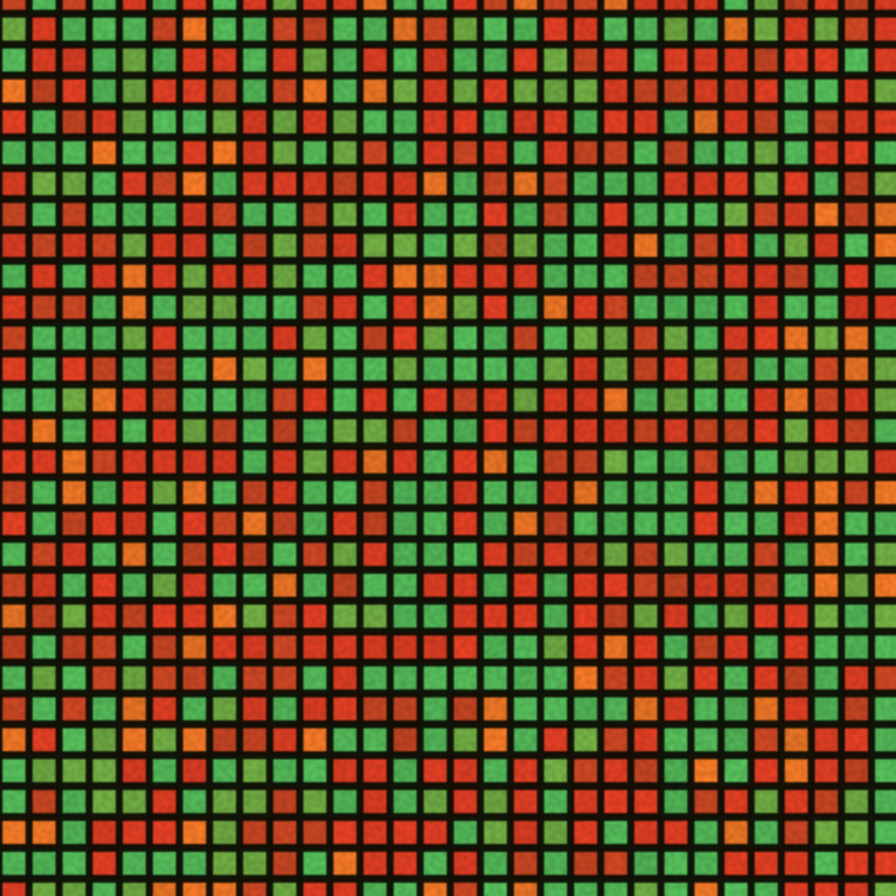
A WebGL 1 fragment shader for this pattern:

```glsl
precision highp float;
// Grid of small soft-edged tiles in random greens, reds and oranges on near-black.

uniform vec2 u_resolution;

const vec2 GRID_COUNT = vec2(29.78, 29.0);   // tiles across and down
const vec2 GRID_SHIFT = vec2(0.035, 0.443);  // phase, in tiles
const float TILE_HALF = 0.0128;              // half side, in canvas units
const float CORNER = 0.0018;
const float EDGE_SOFT = 0.0021;
const float GAP_TINT = 0.06;                 // tile colour spilled into the gaps
const float MOTTLE_SCALE = 150.0;
const float MOTTLE_AMOUNT = 0.13;
const float TILE_VARIATION = 0.09;

const float LEAF_SHARE = 0.13;
const float GREEN_SHARE = 0.34;
const float RED_SHARE = 0.28;
const float BRICK_SHARE = 0.16;              // orange takes the rest

const vec3 GAP = vec3(0.035, 0.04, 0.012);
const vec3 GREEN = vec3(0.31, 0.69, 0.33);
const vec3 LEAF = vec3(0.42, 0.64, 0.25);
const vec3 RED = vec3(0.83, 0.23, 0.13);
const vec3 BRICK = vec3(0.75, 0.26, 0.13);
const vec3 ORANGE = vec3(0.89, 0.44, 0.14);

float hash(vec2 p) {
  vec3 q = fract(vec3(p.xyx) * vec3(0.1031, 0.1030, 0.0973));
  q += dot(q, q.yzx + 33.33);
  return fract((q.x + q.y) * q.z);
}

float cornerSlope(vec2 corner, vec2 offset) {
  float angle = 6.2832 * hash(corner + 17.0);
  return dot(vec2(cos(angle), sin(angle)), offset);
}

float gradientNoise(vec2 p) {
  vec2 i = floor(p);
  vec2 f = p - i;
  vec2 w = f * f * f * (f * (f * 6.0 - 15.0) + 10.0);
  vec2 e = vec2(1.0, 0.0);
  float low = mix(cornerSlope(i, f), cornerSlope(i + e.xy, f - e.xy), w.x);
  float high = mix(cornerSlope(i + e.yx, f - e.yx), cornerSlope(i + e.xx, f - e.xx), w.x);
  return mix(low, high, w.y);
}

float roundedSquare(vec2 p, float halfSide, float radius) {
  vec2 q = abs(p) - halfSide + radius;
  return length(max(q, 0.0)) + min(max(q.x, q.y), 0.0) - radius;
}

// Weighted random pick from the palette, with a slight brightness shift.
vec3 tileColor(vec2 id) {
  float pick = hash(id + 5.0);
  vec3 color = ORANGE;
  if (pick < LEAF_SHARE) color = LEAF;
  else if (pick < LEAF_SHARE + GREEN_SHARE) color = GREEN;
  else if (pick < LEAF_SHARE + GREEN_SHARE + RED_SHARE) color = RED;
  else if (pick < LEAF_SHARE + GREEN_SHARE + RED_SHARE + BRICK_SHARE) color = BRICK;
  return color * (1.0 + TILE_VARIATION * (hash(id + 71.0) - 0.5));
}

void main() {
  vec2 uv = gl_FragCoord.xy / u_resolution;
  vec2 grid = uv * GRID_COUNT + GRID_SHIFT;
  vec2 id = floor(grid);
  vec2 local = (grid - id - 0.5) / GRID_COUNT;

  // Fine mottling inside each tile
  float mottle = gradientNoise(uv * MOTTLE_SCALE);
  vec3 tile = tileColor(id) * (1.0 + MOTTLE_AMOUNT * mottle);

  // Soft tile edge, never sharper than a pixel
  float soft = max(EDGE_SOFT, 0.7 / min(u_resolution.x, u_resolution.y));
  float dist = roundedSquare(local, TILE_HALF, CORNER);
  float cover = 1.0 - smoothstep(-soft, soft, dist);

  gl_FragColor = vec4(mix(GAP + GAP_TINT * tile, tile, cover), 1.0);
}
```
